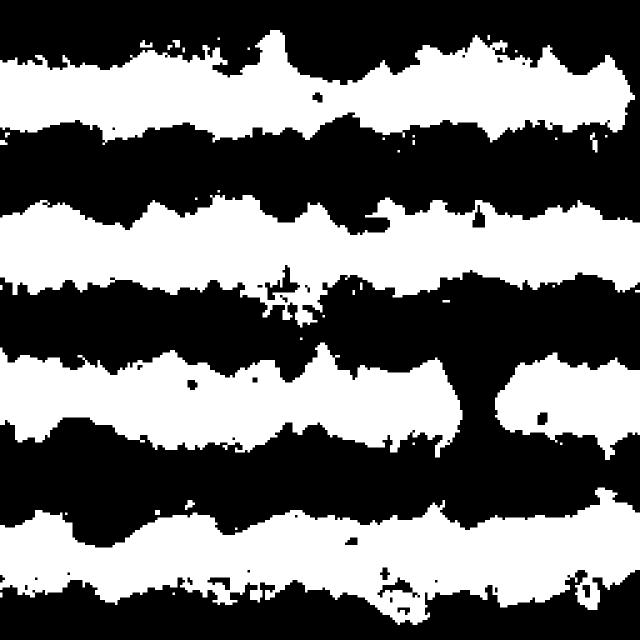
A Shadertoy shader for this pattern:

```glsl
// Four ragged white horizontal bands on black, torn and speckled on a coarse grid.

float hash(vec2 p) {
    vec3 q = fract(vec3(p.xyx) * 0.1031);
    q += dot(q, q.yzx + 33.33);
    return fract((q.x + q.y) * q.z);
}

float valueNoise(vec2 p) {
    vec2 i = floor(p), f = fract(p);
    f = f * f * (3.0 - 2.0 * f);
    return mix(mix(hash(i), hash(i + vec2(1, 0)), f.x),
               mix(hash(i + vec2(0, 1)), hash(i + vec2(1, 1)), f.x), f.y);
}

// Creased noise, centred near zero: sharp crests, rounded hollows
float ridgedFbm(vec2 p) {
    float sum = 0.0, amplitude = 1.0;
    for (int i = 0; i < 5; i++) {
        sum += amplitude * (0.66 - 2.0 * abs(2.0 * valueNoise(p) - 1.0));
        p = mat2(0.8, 0.6, -0.6, 0.8) * p * 2.1 + 17.3;
        amplitude *= 0.54;
    }
    return sum;
}

// Soft local swelling, used to bridge or tear the bands
float blob(vec2 p, vec2 centre, vec2 size) {
    vec2 q = (p - centre) / size;
    return exp(-dot(q, q));
}

// Positive inside the white bands
float bandField(vec2 p) {
    float offset = abs(mod(p.y - 0.0145, 0.239) - 0.1195);
    float field = 0.062 - offset + 0.019 * ridgedFbm(p * vec2(11.0, 9.0) + 41.0);

    // Tears
    field -= 0.085 * blob(p, vec2(0.53, 0.91), vec2(0.065, 0.055));
    field -= 0.110 * blob(p, vec2(1.02, 0.86), vec2(0.040, 0.09));
    field -= 0.120 * blob(p, vec2(0.75, 0.41), vec2(0.040, 0.09));
    field -= 0.085 * blob(p, vec2(0.16, 0.17), vec2(0.045, 0.04));
    field -= 0.040 * blob(p, vec2(0.11, 0.33), vec2(0.050, 0.04));
    field -= 0.035 * blob(p, vec2(0.70, 0.79), vec2(0.060, 0.03));
    field -= 0.030 * blob(p, vec2(0.13, 0.80), vec2(0.040, 0.04));

    // Swellings
    field += 0.065 * blob(p, vec2(0.45, 0.50), vec2(0.050, 0.04));
    field += 0.050 * blob(p, vec2(0.43, 0.94), vec2(0.020, 0.05));
    field += 0.035 * blob(p, vec2(0.75, 0.94), vec2(0.050, 0.04));
    field += 0.040 * blob(p, vec2(0.94, 0.24), vec2(0.035, 0.04));
    field += 0.035 * blob(p, vec2(0.62, 0.04), vec2(0.050, 0.04));
    field += 0.030 * blob(p, vec2(0.18, 0.47), vec2(0.040, 0.04));

    // Fine crumbling in sparse patches, and small pits
    float rough = smoothstep(0.58, 0.95, valueNoise(p * 13.0 + 5.0));
    float grain = valueNoise(p * 85.0) + 0.5 * valueNoise(p * 170.0 + 9.0) - 0.75;
    float pit = smoothstep(0.88, 1.0, valueNoise(p * 20.0 + 71.0));
    return field + grain * (0.010 + 0.050 * rough + 0.06 * pit) - 0.07 * pit;
}

void mainImage(out vec4 fragColor, in vec2 fragCoord) {
    // Average four samples of the stepped cells
    float white = 0.0;
    for (int i = 0; i < 4; i++) {
        vec2 jitter = vec2(i % 2, i / 2) * 0.5 - 0.25;
        vec2 p = (fragCoord + jitter) / iResolution.y;
        vec2 cell = (floor(p * 256.0) + 0.5) / 256.0;
        white += 0.25 * step(0.0, bandField(cell));
    }
    fragColor = vec4(vec3(white), 1.0);
}
```
